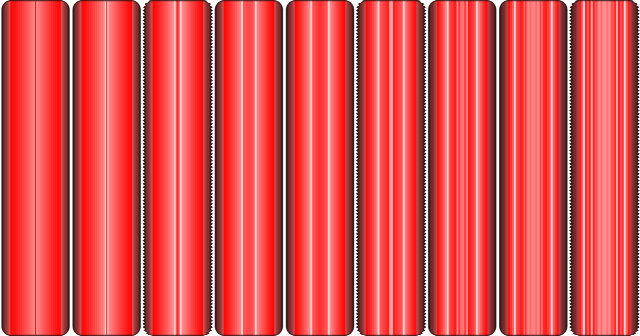
Write a Shadertoy shader that draws this pattern.

```glsl
// Nine glossy red rounded columns whose stepped highlights fold more often to the right.
#define COLUMNS 9.0
#define HALF_WIDTH 0.48    // column half width, in column pitches
#define FACE 0.355         // half width of the bright striped face
#define CORNER 0.14        // corner radius
#define STRIPS 13.0        // colour steps from centre to face edge
#define FOLD_SHIFT 0.118   // outward step of the highlight per column
#define SEAM 0.007         // half width of the centre seam
#define SAMPLES 4

float hash(vec2 p) {
    return fract(sin(dot(p, vec2(127.1, 311.7))) * 43758.5453);
}

float roundedBox(vec2 p, vec2 halfSize, float radius) {
    vec2 q = abs(p) - halfSize + radius;
    return length(max(q, 0.0)) + min(max(q.x, q.y), 0.0) - radius;
}

// Amount of white mixed into the red of one strip
float stripTone(float dist, float column) {
    float strip = floor(dist / FACE * STRIPS);
    float inward = 1.0 - (strip + 0.5) / STRIPS;
    float shift = max(column - 1.0, 0.0) * FOLD_SHIFT;
    float fold = inward / (1.0 - shift);
    float tone = 0.6 * pow(min(fold, 1.0), 1.25);
    if (column < 0.5) tone *= 0.9;

    // Past the highlight the ramp falls back to red, then breaks into stripes
    if (fold > 1.0) tone = 0.36 * max(2.0 - fold, 0.0);
    if (fold > 1.8) {
        float pick = hash(vec2(strip, column));
        tone = mod(strip, 2.0) < 0.5 ? 0.3 + 0.35 * pick : 0.22 * pick;
    }

    // One pale strip marks the fold
    float peak = floor(shift * STRIPS);
    if (column > 0.5 && strip == peak) tone = 0.79;

    // The last columns have a soft pink core
    if (column > 6.5 && dist < 0.1) tone = mix(tone, 0.55, 0.7);
    return tone;
}

vec3 columnColor(float dist, float column) {
    // Bright face
    float tone = stripTone(dist, column);
    vec3 face = mix(vec3(1.0, 0.02, 0.02), vec3(1.0), tone);
    if (column < 2.5 && dist < SEAM) face = vec3(0.82, 0.16, 0.16);

    // Shaded flanks, darker toward the rim and to the right
    float depth = clamp((dist - FACE) / (HALF_WIDTH - FACE), 0.0, 1.0);
    vec3 flank = mix(vec3(0.85, 0.33, 0.33), vec3(0.55, 0.19, 0.19), smoothstep(0.0, 0.55, depth));
    flank = mix(flank, vec3(0.22, 0.1, 0.1), smoothstep(0.55, 1.0, depth));
    flank *= 1.0 - 0.022 * column;
    return dist < FACE ? face : flank;
}

void mainImage(out vec4 fragColor, in vec2 fragCoord) {
    float pixel = COLUMNS / iResolution.x;
    float halfHeight = 0.5 * iResolution.y * pixel;
    vec3 sum = vec3(0.0);

    // Average across the pixel to smooth the narrow strips
    for (int i = 0; i < SAMPLES; i++) {
        float offset = (float(i) + 0.5) / float(SAMPLES) - 0.5;
        vec2 p = (fragCoord + vec2(offset, 0.0)) * pixel;
        float column = clamp(floor(p.x), 0.0, COLUMNS - 1.0);
        vec2 local = vec2(p.x - column - 0.5, p.y - halfHeight);

        // Every third column has a finely notched rim
        float notch = mod(column, 3.0) > 1.5 ? 0.012 * sin(local.y * 134.0) : 0.0;
        float d = roundedBox(local, vec2(HALF_WIDTH + notch, halfHeight), CORNER);

        vec3 color = columnColor(abs(local.x), column);
        float rim = smoothstep(-0.03, 0.0, d);
        color = mix(color, vec3(0.14, 0.07, 0.07), 0.85 * rim);
        float cover = smoothstep(0.5, -0.5, d / pixel);
        sum += mix(vec3(1.0), color, cover);
    }
    fragColor = vec4(sum / float(SAMPLES), 1.0);
}
```
